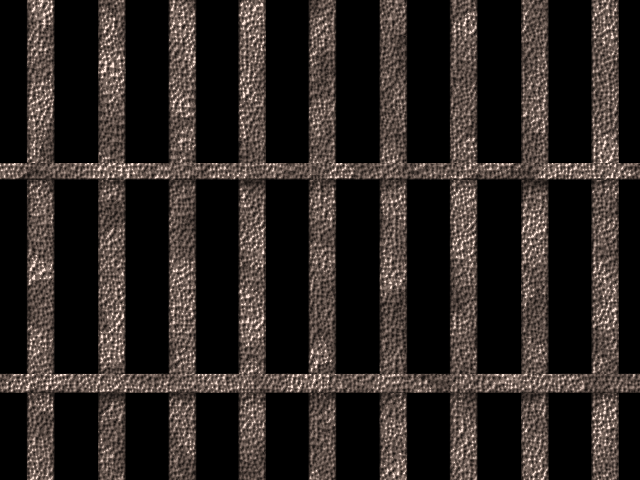
Write a WebGL 1 fragment shader that draws this pattern.

```glsl
precision highp float;
// Draws a rusty iron grille: nine pitted upright bars crossed by two rails on black.

uniform vec2 u_resolution;

// Lengths are fractions of the canvas height.
const float BAR_PITCH = 0.147;
const float BAR_START = 0.0851;
const float BAR_HALF = 0.0287;
const float RAIL_PITCH = 0.4418;
const float RAIL_START = 0.2014;
const float RAIL_HALF = 0.0200;
const float GRAIN_SCALE = 135.0;
const float PATCH_SCALE = 19.0;

float hash(vec2 p) {
  return fract(sin(dot(p, vec2(127.1, 311.7))) * 43758.55);
}

vec2 hash2(vec2 p) {
  return vec2(hash(p), hash(p + 57.3));
}

// Cellular noise: x is the distance to the nearest seed, y its random id.
vec2 cellular(vec2 p) {
  vec2 cell = floor(p);
  vec2 nearest = vec2(8.0, 0.0);
  for (int j = -1; j <= 1; j++) {
    for (int i = -1; i <= 1; i++) {
      vec2 c = cell + vec2(float(i), float(j));
      float d = length(c + hash2(c) - p);
      if (d < nearest.x) nearest = vec2(d, hash(c + 19.7));
    }
  }
  return nearest;
}

// Layered sines: slow drift between -1 and 1.
float drift(vec2 p) {
  return 0.5 * sin(p.x * 1.3 + 1.7 * sin(p.y * 0.8))
       + 0.3 * sin(p.y * 2.1 + p.x * 0.9)
       + 0.2 * sin(p.y * 4.7 - p.x * 3.1);
}

// Fine pits lit from the upper left.
float pitRelief(vec2 p, float scale) {
  vec2 q = p * scale * vec2(1.0, 0.82);
  vec2 toLight = vec2(-0.27, 0.2);
  return cellular(q - toLight).x - cellular(q + toLight).x;
}

// Scalloped stains with a darker rim.
float stain(vec2 p, float scale) {
  vec2 q = p * scale;
  q += 0.25 * vec2(drift(q.yx * 2.3), drift(q * 2.7));
  vec2 c = cellular(q);
  return (c.y - 0.5) * 0.8 + 0.35 * drift(q * 0.8)
       - 0.4 * smoothstep(0.45, 0.85, c.x);
}

// Brightness of the corroded metal.
float rustTone(vec2 p) {
  float relief = pitRelief(p, GRAIN_SCALE);
  float wear = stain(p, PATCH_SCALE);
  float speck = hash(floor(p * GRAIN_SCALE * 2.0)) - 0.5;
  float glint = smoothstep(0.18, 0.5, relief) * smoothstep(-0.4, 0.5, wear);
  return 0.41 + 0.17 * wear + relief * (0.42 + 0.16 * wear)
       + 0.1 * speck + 0.32 * glint;
}

vec3 rustColour(float tone) {
  float t = clamp(tone, 0.1, 1.0);
  return t * mix(vec3(1.0, 0.81, 0.72), vec3(1.0, 0.91, 0.86), t);
}

// Smoothed coverage of a strip, d being the distance from its axis.
float strip(float d, float halfWidth, float pixel) {
  return clamp(0.5 + (halfWidth - abs(d)) / pixel, 0.0, 1.0);
}

// Darkens the rounded borders of a strip.
float roundShade(float d, float halfWidth, float border) {
  return mix(0.48, 1.0, smoothstep(0.0, border, halfWidth - abs(d)));
}

void main() {
  float pixel = 1.0 / u_resolution.y;
  vec2 p = gl_FragCoord.xy * pixel;

  // Upright bars, each set slightly off the regular pitch
  float barId = floor((p.x - BAR_START) / BAR_PITCH + 0.5);
  float barShift = (hash(vec2(barId, 4.0)) - 0.5) * 0.003;
  float barX = p.x - BAR_START - barId * BAR_PITCH - barShift;
  float bar = strip(barX, BAR_HALF, pixel);

  // Cross rails, the upper one slimmer
  float railId = floor((p.y - RAIL_START) / RAIL_PITCH + 0.5);
  float railY = p.y - RAIL_START - railId * RAIL_PITCH;
  float railHalf = RAIL_HALF - 0.0028 * railId;
  float rail = strip(railY, railHalf, pixel);

  // Each member carries its own stretch of rust
  float onRail = step(0.5, rail);
  vec2 seed = mix(vec2(barId * 0.37, barId * 1.31), vec2(3.1, railId * 2.3), onRail);
  float tone = rustTone(p + seed);

  // Rounded borders, and the shadow below each rail
  float drop = -railY - railHalf;
  float shadow = 1.0 - 0.4 * step(0.0, drop) * (1.0 - smoothstep(0.0, 0.03, drop));
  float barShade = roundShade(barX, BAR_HALF, 0.006) * shadow;
  float railShade = roundShade(min(railY, 0.0), railHalf, 0.005) * 1.04;
  tone *= mix(barShade, railShade, onRail);

  float metal = max(bar, rail);
  gl_FragColor = vec4(rustColour(tone) * metal, 1.0);
}
```
